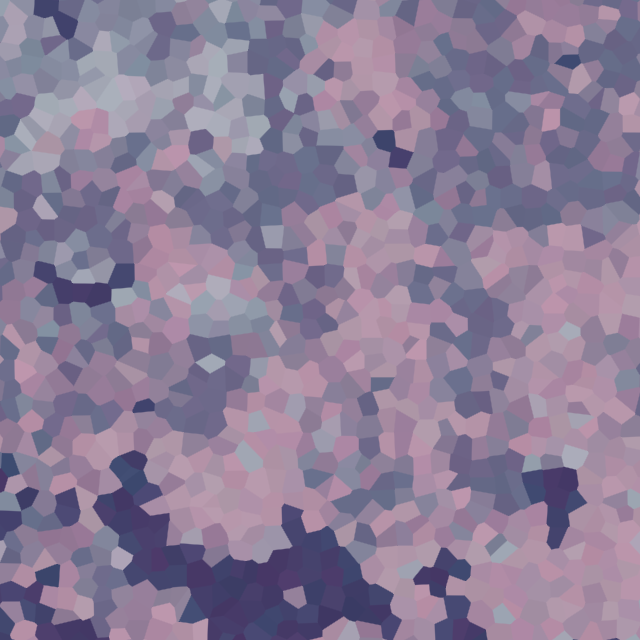
A three.js fragment shader for this texture:

```glsl
// Mosaic of flat, irregular stone chips in rose, mauve, slate and indigo.
// A jittered Voronoi grid forms the chips; gradient noise sampled at each
// chip's site, plus a broad layout and a random offset, picks its colour.

varying vec2 vUv;

const float CELLS = 34.0;          // chips across the canvas
const float SITE_JITTER = 0.88;    // 0 = square grid, 1 = fully scattered
const float EDGE_WIDTH = 0.0011;   // edge smoothing, in canvas units

// Thresholds of the colour fields
const float ROSE_LEVEL = 0.10;
const float MAUVE_LEVEL = -0.08;
const float GREY_LEVEL = -0.17;
const float DARK_LEVEL = 0.55;
const float HAZE_LEVEL = 0.38;
const float PALE_LEVEL = 0.60;

const vec2 WARM_SLOPE = vec2(0.32, -0.50);   // rose grows to the lower right
const vec2 HAZE_CENTRE = vec2(0.18, 0.86);   // pale patch at the upper left

const vec3 ROSE = vec3(0.705, 0.585, 0.660);
const vec3 LILAC = vec3(0.650, 0.540, 0.640);
const vec3 MAUVE = vec3(0.575, 0.490, 0.595);
const vec3 GREY = vec3(0.515, 0.500, 0.595);
const vec3 HAZE = vec3(0.515, 0.530, 0.615);
const vec3 SLATE = vec3(0.415, 0.410, 0.535);
const vec3 NAVY = vec3(0.270, 0.290, 0.450);
const vec3 INDIGO = vec3(0.270, 0.238, 0.410);
const vec3 PALE = vec3(0.670, 0.665, 0.720);
const vec3 HUE_SHIFT = vec3(0.045, -0.035, -0.005);

float hash(vec2 p) {
  vec3 q = fract(p.xyx * 0.1031);
  q += dot(q, q.yzx + 33.33);
  return fract((q.x + q.y) * q.z);
}

vec2 hash2(vec2 p) {
  return vec2(hash(p + 17.0), hash(p + 71.0));
}

float cornerSlope(vec2 corner, vec2 offset) {
  float angle = 6.28318 * hash(corner);
  return dot(vec2(cos(angle), sin(angle)), offset);
}

// Gradient noise, about -0.7 to 0.7
float gradientNoise(vec2 p) {
  vec2 i = floor(p);
  vec2 f = p - i;
  vec2 u = f * f * f * (f * (f * 6.0 - 15.0) + 10.0);
  vec2 e = vec2(0.0, 1.0);
  float low = mix(cornerSlope(i, f), cornerSlope(i + e.yx, f - e.yx), u.x);
  float high = mix(cornerSlope(i + e, f - e), cornerSlope(i + 1.0, f - 1.0), u.x);
  return mix(low, high, u.y);
}

// Site of a chip, in grid units
vec2 chipSite(vec2 cell) {
  return cell + 0.5 + SITE_JITTER * (hash2(cell) - 0.5);
}

vec3 chipColour(vec2 cell) {
  vec2 p = chipSite(cell) / CELLS;
  vec2 pick = hash2(cell + 131.0);
  vec2 tint = hash2(cell + 257.0) - 0.5;
  vec2 spread = hash2(cell + 389.0) - 0.5;

  // Rose to slate
  float warmth = gradientNoise(p * 6.0 + 40.0)
    + 0.5 * gradientNoise(p * 13.0 + 90.0)
    + 0.6 * spread.x + dot(p - 0.5, WARM_SLOPE);
  vec3 colour = SLATE;
  if (warmth > GREY_LEVEL) colour = GREY;
  if (warmth > MAUVE_LEVEL) colour = MAUVE;
  if (warmth > ROSE_LEVEL) colour = mix(LILAC, ROSE, smoothstep(0.1, 0.7, pick.x));

  // Grey haze with pale cores
  float corner = 1.0 - smoothstep(0.08, 0.55, distance(p, HAZE_CENTRE));
  float haze = 0.5 * corner + 0.8 * gradientNoise(p * 6.5 + 150.0) + 0.4 * spread.y;
  if (warmth < ROSE_LEVEL && haze > HAZE_LEVEL)
    colour = mix(HAZE, PALE, smoothstep(PALE_LEVEL - 0.15, PALE_LEVEL + 0.1, haze));

  // Dark veins gather at the lower left
  float depth = 1.0 - smoothstep(0.06, 0.40, p.y);
  float darkness = gradientNoise(p * 6.0 + 210.0)
    + 0.7 * gradientNoise(p * 12.0 + 270.0)
    + 0.4 * (pick.y - 0.5)
    + depth * mix(0.62, 0.26, smoothstep(0.40, 0.75, p.x));
  if (darkness > DARK_LEVEL)
    colour = mix(NAVY, INDIGO, smoothstep(0.0, 0.22, darkness - DARK_LEVEL + 0.1 * tint.x));

  // Lone pale chips
  if (hash(cell + 503.0) < 0.015 + 0.05 * depth) colour = mix(HAZE, PALE, 0.5 + 0.5 * pick.x);

  return colour + 0.045 * tint.x + HUE_SHIFT * tint.y;
}

void main() {
  vec2 p = vUv * CELLS;
  vec2 home = floor(p);
  vec2 nearCell = home;
  vec2 nextCell = home;
  float nearDist = 100.0;
  float nextDist = 100.0;

  // Two nearest sites
  for (int y = -2; y <= 2; y++) {
    for (int x = -2; x <= 2; x++) {
      vec2 cell = home + vec2(float(x), float(y));
      vec2 offset = chipSite(cell) - p;
      float d = dot(offset, offset);
      if (d < nearDist) {
        nextDist = nearDist;
        nextCell = nearCell;
        nearDist = d;
        nearCell = cell;
      } else if (d < nextDist) {
        nextDist = d;
        nextCell = cell;
      }
    }
  }

  // Smooth the shared straight edge
  float gap = max(distance(chipSite(nearCell), chipSite(nextCell)), 0.001);
  float edge = 0.5 * (nextDist - nearDist) / gap;
  float blend = 0.5 - 0.5 * smoothstep(0.0, EDGE_WIDTH * CELLS, edge);
  gl_FragColor = vec4(mix(chipColour(nearCell), chipColour(nextCell), blend), 1.0);
}
```
